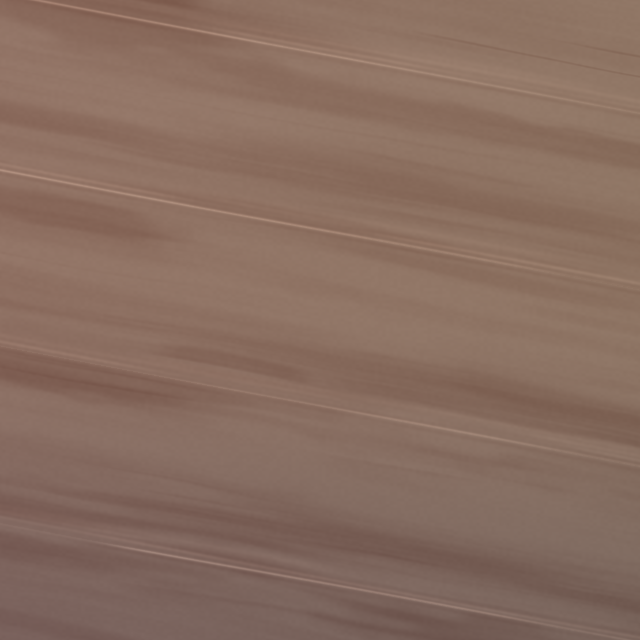
Give the GLSL for this texture, as a three.js fragment shader.

```glsl
// Soft brown wood veneer: slanted grain in repeating bands, each with a thin
// pale seam, fine streaks above it and feathered dark figure below it.
// Stretched value noise in sheared grain coordinates drives every layer.

varying vec2 vUv;

const float SLOPE = 0.19;          // fall of the grain across the canvas
const float BAND_PERIOD = 0.276;   // spacing of the seams
const float SEAM_START = 0.184;    // height of the lowest seam at the left
const float SEAM_WIDTH = 0.0021;
const float WARP = 0.012;
const float SPECKLE = 0.010;

const vec3 WOOD_LOW = vec3(0.485, 0.413, 0.382);
const vec3 WOOD_HIGH = vec3(0.578, 0.480, 0.412);
const vec3 LEFT_BLUSH = vec3(0.004, -0.014, -0.002);
const vec3 GRAIN_SHADE = vec3(0.068, 0.083, 0.080);
const vec3 SEAM_LIGHT = vec3(0.125, 0.115, 0.105);

float hash(vec2 p) {
  vec3 q = fract(vec3(p.xyx) * 0.1031);
  q += dot(q, q.yzx + 33.33);
  return fract((q.x + q.y) * q.z);
}

float noise(vec2 p) {
  vec2 i = floor(p);
  vec2 f = fract(p);
  f = f * f * f * (f * (f * 6.0 - 15.0) + 10.0);
  return mix(mix(hash(i), hash(i + vec2(1.0, 0.0)), f.x),
             mix(hash(i + vec2(0.0, 1.0)), hash(i + vec2(1.0, 1.0)), f.x), f.y);
}

// Layered streaks, long along x and narrow along y
float streaks(vec2 g) {
  float sum = 0.0;
  float weight = 0.5;
  vec2 scale = vec2(1.6, 28.0);
  for (int i = 0; i < 4; i++) {
    sum += weight * noise(g * scale + float(i) * 17.3);
    scale *= vec2(1.7, 2.0);
    weight *= 0.55;
  }
  return sum;
}

// Thin dark pores that fade in and out along the grain
float poreLines(vec2 g) {
  float n = noise(g * vec2(1.3, 34.0) + 71.0);
  float ridge = 1.0 - smoothstep(0.0, 0.13, abs(n - 0.5));
  return ridge * smoothstep(0.45, 0.8, noise(g * vec2(3.5, 24.0) + 9.0));
}

// Broad dark patches with frayed edges
float figure(vec2 g) {
  float fray = noise(g * vec2(16.0, 75.0) + 5.0) - 0.5;
  float body = noise(g * vec2(2.6, 19.0) + 43.0) + 0.2 * fray;
  return smoothstep(0.5, 0.85, body);
}

// Pale main seam with weaker strands beside it
float seamLight(vec2 g, float height, float band) {
  float light = 0.0;
  for (int i = 0; i < 4; i++) {
    float k = float(i);
    float offset = k * 0.0085 + 0.003 * (noise(vec2(g.x * 1.5, band * 7.0 + k)) - 0.5);
    float line = exp(-pow((height - offset) / (SEAM_WIDTH * (1.0 + 0.45 * k)), 2.0));
    float fade = smoothstep(0.2, 0.75, noise(vec2(g.x * 3.2 + k * 5.0, band * 13.0 + k)));
    light += line * (0.15 + 0.85 * fade) / (1.0 + 1.5 * k);
  }
  return light;
}

void main() {
  // Grain coordinates: x along the fibres, y across them
  vec2 grain = vec2(vUv.x - SLOPE * vUv.y, vUv.y + SLOPE * vUv.x);
  vec2 bent = grain;
  bent.y += WARP * (noise(grain * vec2(3.0, 6.0)) - 0.5);
  bent.y += 0.004 * (noise(grain * vec2(9.0, 22.0) + 31.0) - 0.5);

  // Position in the repeating band, zero on the seam and rising upward
  float seamY = grain.y + 0.005 * (noise(vec2(grain.x * 1.2, 3.0)) - 0.5);
  float phase = (seamY - SEAM_START) / BAND_PERIOD;
  float band = floor(phase + 0.5);
  float height = (phase - band) * BAND_PERIOD;
  float t = fract(phase);
  float streaky = 1.0 - smoothstep(0.22, 0.55, t);
  float below = smoothstep(0.58, 0.82, t);

  // Broad colour drift over the board
  vec3 color = mix(WOOD_LOW, WOOD_HIGH, smoothstep(-0.1, 0.62, vUv.y + 0.04 * vUv.x));
  color += LEFT_BLUSH * (1.0 - vUv.x);
  color += 0.018 * (noise(bent * vec2(2.0, 9.0) + 60.0) - 0.5);

  // Dark grain
  float fiber = smoothstep(0.34, 0.86, streaks(bent));
  float shade = fiber * (0.22 + 0.55 * streaky + 0.25 * below);
  shade += 0.16 * streaky + 0.08 * below;
  shade += figure(bent) * (0.10 + 0.48 * below + 0.12 * streaky);
  shade += poreLines(bent) * (0.15 + 0.5 * streaky + 0.15 * below);
  color -= GRAIN_SHADE * shade;

  // Seam highlight and the thin shadow under it
  float shadow = exp(-pow((height + 0.006) / 0.0035, 2.0));
  color += SEAM_LIGHT * seamLight(grain, height, band);
  color -= GRAIN_SHADE * 0.4 * shadow * noise(vec2(grain.x * 5.0, band * 3.0));

  // Faint surface speckle
  color += SPECKLE * (noise(vUv * vec2(170.0, 210.0)) - 0.5);
  gl_FragColor = vec4(color, 1.0);
}
```
